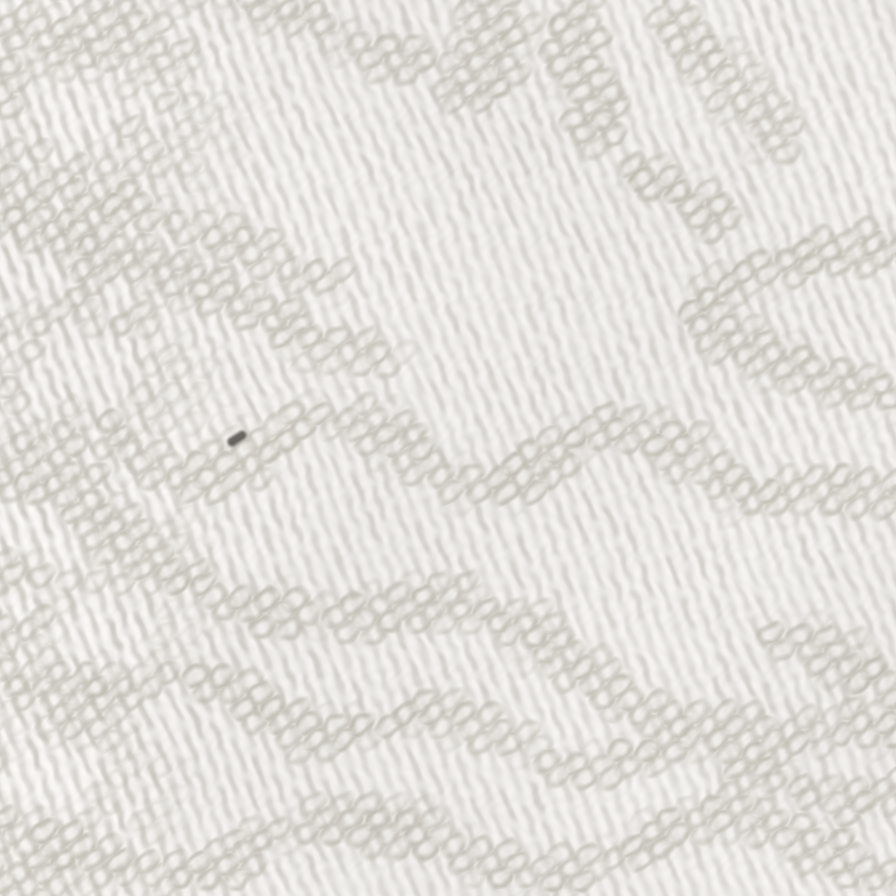
Give the GLSL for this texture, as a WebGL 1 fragment shader.

```glsl
precision highp float;
// Pale woven damask: steep broken twill crossed by wavy bands of slanted beige knots.
uniform vec2 u_resolution;

float hash(vec2 p) {
  return fract(sin(dot(p, vec2(127.1, 311.7))) * 43758.55);
}

float segment(vec2 p, vec2 a, vec2 b) {
  vec2 d = b - a;
  return length(p - a - d * clamp(dot(p - a, d) / dot(d, d), 0.0, 1.0));
}

// Wavy line: x = height, y = slope, z = amplitude, w = frequency
float wave(vec2 p, vec4 w, float phase) {
  float slope = w.y + w.z * w.w * cos(w.w * p.x + phase);
  return abs(p.y - w.x - w.y * p.x - w.z * sin(w.w * p.x + phase))
    / sqrt(1.0 + slope * slope);
}

// Distance to the nearest line of the woven figure
float figure(vec2 p) {
  float d = wave(p, vec4(0.055, 0.0, 0.032, 15.0), 2.0);
  d = min(d, wave(p, vec4(0.25, -0.13, 0.018, 22.0), 3.2) + 0.004);
  d = min(d, wave(p, vec4(0.43, -0.27, 0.034, 12.5), 1.2));
  vec2 flat_end = vec2(min(p.x, 0.87), p.y);
  d = min(d, wave(flat_end, vec4(0.51, -0.03, 0.034, 19.6), 0.4) + max(0.13 - p.x, 0.0));

  // Leaf tip opening to the right
  float arm = 0.085 * sqrt(max(p.x - 0.78, 0.0) / 0.22);
  d = min(d, abs(abs(p.y - 0.655 + 0.06 * (p.x - 0.78)) - arm) + max(0.78 - p.x, 0.0));

  // Broken sprays at the upper left and along the top
  d = min(d, segment(p, vec2(0.0, 0.77), vec2(0.43, 0.595)));
  d = min(d, segment(p, vec2(0.12, 0.78), vec2(0.37, 0.69)) + 0.004);
  d = min(d, segment(p, vec2(0.02, 0.97), vec2(0.2, 0.94)) + 0.003);
  d = min(d, segment(p, vec2(0.28, 1.0), vec2(0.47, 0.93)) + 0.006);
  d = min(d, segment(p, vec2(0.55, 0.98), vec2(0.53, 0.91)) - 0.018);
  d = min(d, segment(p, vec2(0.64, 0.97), vec2(0.67, 0.87)) - 0.01);
  d = min(d, segment(p, vec2(0.75, 0.98), vec2(0.87, 0.85)) - 0.004);
  d = min(d, segment(p, vec2(0.72, 0.81), vec2(0.8, 0.76)));
  return min(d, segment(p, vec2(0.87, 0.29), vec2(1.0, 0.24)));
}

// How strongly the knot centred at p shows: figure lines plus scraps at the left
float knotCover(vec2 p, float grain) {
  float swell = 0.005 * sin(p.x * 37.0 + 2.0 * sin(p.y * 29.0));
  float line = smoothstep(0.028, 0.015, figure(p) + swell + 0.016 * (grain - 0.5));
  float patches = sin(p.x * 31.0 + p.y * 24.0) + sin(p.y * 43.0 - p.x * 17.0);
  float scraps = smoothstep(0.26, 0.04, p.x - 0.1 * p.y) * smoothstep(-0.9, 0.5, patches);
  return max(line * (0.7 + 0.3 * grain), 0.8 * scraps * smoothstep(0.15, 0.6, grain));
}

void main() {
  vec2 uv = gl_FragCoord.xy / u_resolution;
  vec2 p = uv + 0.0022 * sin(uv.yx * vec2(23.0, 19.0) + 1.6 * sin(uv * 11.0));
  p += 0.0011 * sin(p.yx * vec2(173.0, 211.0) + 3.0 * sin(p * 67.0));

  // Ground: staggered slits leaning left as they rise, between pale floats
  float column = (p.x + 0.37 * p.y) * 57.0;
  float row = p.y * 22.0 + floor(column) * 0.39;
  vec2 id = vec2(floor(column), floor(row));
  float depth = hash(id);
  vec2 slit = vec2(fract(column), fract(row)) - 0.5;
  slit.x += 0.2 * (hash(id + 31.0) - 0.5);
  float shadow = smoothstep(0.36, 0.05, abs(slit.x)) * smoothstep(0.5, 0.24, abs(slit.y));
  float leftness = smoothstep(0.45, 0.0, p.x);
  float fuzz = sin(p.x * 260.0 + 3.0 * sin(p.y * 90.0)) * sin(p.y * 190.0 + 2.0 * sin(p.x * 120.0));
  vec3 color = vec3(0.926, 0.918, 0.905) + 0.012 * leftness + 0.013 * fuzz;
  color += 0.025 * cos(6.2832 * column) * (1.0 + 0.4 * leftness);
  color -= vec3(0.056, 0.058, 0.064) * shadow * (0.3 + 0.9 * depth + 0.5 * leftness);

  // Knots: pale ovals between dark slanted strands joined by fainter links
  mat2 lattice = mat2(34.0, -31.0, 25.0, 42.0);
  mat2 unlattice = mat2(42.0, 31.0, -25.0, 34.0) / 2203.0;
  vec2 knot = lattice * p;
  float strand = 0.0;
  float oval = 0.0;
  for (int j = -1; j <= 1; j++) {
    for (int i = -1; i <= 1; i++) {
      vec2 cell = floor(knot) + vec2(float(i), float(j));
      float grain = hash(cell + 7.0);
      float cover = knotCover(unlattice * (cell + 0.5), grain);
      vec2 f = knot - cell - 0.5;
      f += 0.16 * (vec2(hash(cell + 3.0), hash(cell + 19.0)) - 0.5);
      float r = length(f * vec2(0.84, 1.0));
      float side = smoothstep(0.1, 0.75, abs(f.y) / (r + 0.01));
      float ring = smoothstep(0.16, 0.5, r) * smoothstep(0.77, 0.48, r);
      strand = max(strand, cover * ring * mix(0.5, 1.0, side));
      oval = max(oval, cover * smoothstep(0.46, 0.1, r) * (0.45 + 0.55 * grain));
    }
  }
  color = mix(color, vec3(0.930, 0.922, 0.905), 0.8 * oval);
  color = mix(color, vec3(0.755, 0.745, 0.708), strand * (0.9 + 0.12 * fuzz));

  // Uneven light and one dark fleck
  color += 0.005 * sin(p.x * 9.0 + 2.0 * sin(p.y * 7.0));
  float fleck = segment(uv, vec2(0.259, 0.507), vec2(0.27, 0.514));
  color = mix(color, vec3(0.32, 0.31, 0.29), 0.85 * smoothstep(0.008, 0.002, fleck));
  gl_FragColor = vec4(color, 1.0);
}
```
